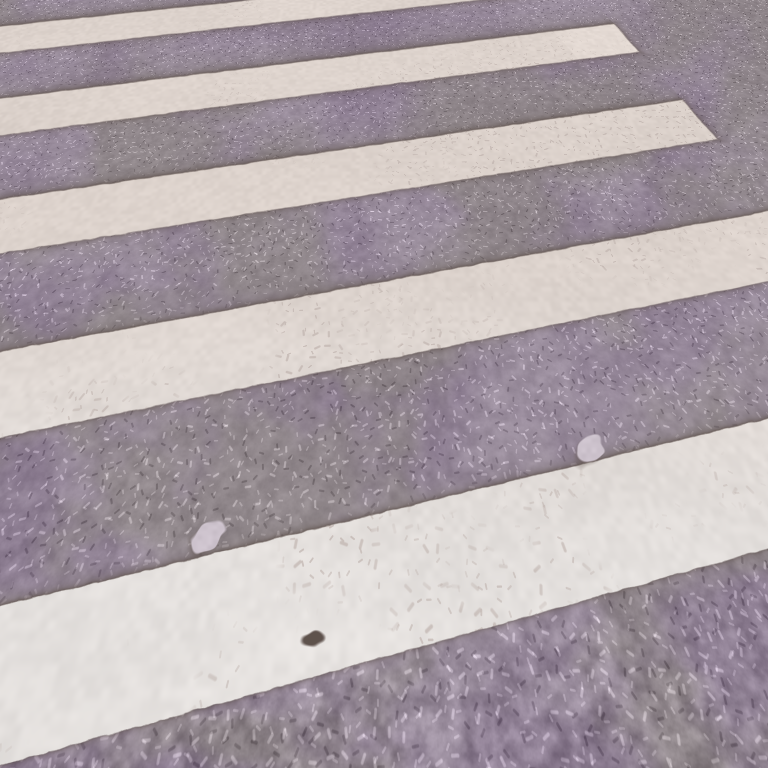
A WebGL 2 fragment shader for this pattern:

```glsl
#version 300 es
precision highp float;
// Pedestrian crossing seen in perspective: five pale painted bars on violet asphalt.
// A projective formula turns the canvas into bar rows; value noise and small
// random dashes supply the grain, worn paint and ragged bar edges.
uniform vec2 u_resolution;
out vec4 outColor;

const float HORIZON = 1.526;     // height of the vanishing line
const float ROW_OFFSET = 2.97;   // row number at the near bar's top edge
const float HALF_BAR = 0.2025;   // half bar width, in row units

const vec3 ASPHALT = vec3(0.55, 0.49, 0.57);
const vec3 ASPHALT_LIGHT = vec3(0.61, 0.56, 0.62);
const vec3 ASPHALT_GREY = vec3(0.56, 0.53, 0.53);
const vec3 GRIME = vec3(0.37, 0.32, 0.30);
const vec3 PAINT_NEAR = vec3(0.895, 0.880, 0.870);
const vec3 PAINT_FAR = vec3(0.865, 0.825, 0.800);
const vec3 PAINT_WORN = vec3(0.74, 0.69, 0.67);
const vec3 STUD = vec3(0.80, 0.76, 0.80);

float hash(vec2 p) {
  return fract(sin(dot(p, vec2(127.1, 311.7))) * 43758.5453);
}

float noise(vec2 p) {
  vec2 i = floor(p), f = fract(p);
  f = f * f * (3.0 - 2.0 * f);
  return mix(mix(hash(i), hash(i + vec2(1, 0)), f.x),
             mix(hash(i + vec2(0, 1)), hash(i + vec2(1, 1)), f.x), f.y);
}

float fbm(vec2 p) {
  float sum = 0.0, amp = 0.5;
  for (int i = 0; i < 4; i++) {
    sum += amp * noise(p);
    p = p * 2.03 + 17.3;
    amp *= 0.5;
  }
  return sum / 0.9375;
}

vec2 rotate(vec2 p, float a) {
  return vec2(cos(a) * p.x + sin(a) * p.y, cos(a) * p.y - sin(a) * p.x);
}

// One short, randomly turned dash in a share of the cells
float flecks(vec2 p, float share, float seed) {
  vec2 cell = floor(p) + seed;
  vec2 jitter = 0.4 * (vec2(hash(cell), hash(cell + 5.7)) - 0.5);
  vec2 q = rotate(fract(p) - 0.5 - jitter, 6.283 * hash(cell + 9.1));
  q.x -= clamp(q.x, -0.18, 0.18);
  float present = step(hash(cell + 3.3), share);
  return present * (1.0 - smoothstep(0.03, 0.15, length(q)));
}

// Coverage of a tilted ellipse with a slightly uneven outline
float blob(vec2 p, vec2 center, vec2 radii, float angle, float soft) {
  vec2 q = rotate(p - center, angle) / radii;
  float d = (length(q) - 1.0 + 0.4 * (noise(p * 90.0) - 0.5)) * radii.y;
  return 1.0 - smoothstep(-soft, soft, d);
}

vec3 asphalt(vec2 p, vec2 ground, float nearness) {
  float grain = fbm(ground * 95.0) - 0.5;
  vec3 c = mix(ASPHALT, ASPHALT_LIGHT, smoothstep(0.3, 0.75, fbm(p * 9.0 + 4.0)));
  c = mix(c, ASPHALT_GREY, 0.75 * smoothstep(0.45, 0.7, fbm(p * 6.0 + 31.0)));
  c += grain * mix(0.13, 0.30, nearness);
  c += 0.15 * flecks(ground * 75.0, 0.32 + 0.25 * nearness, 2.0);
  c += 0.11 * flecks(rotate(ground, 0.6) * 105.0, 0.4, 41.0);
  return c - 0.11 * flecks(rotate(ground, 1.1) * 85.0, 0.4, 83.0);
}

vec3 paint(vec2 p, vec2 ground) {
  vec3 c = mix(PAINT_NEAR, PAINT_FAR, smoothstep(0.2, 0.75, p.y));
  c += 0.045 * (fbm(p * vec2(5.0, 11.0)) - 0.5) + 0.04 * (noise(ground * 130.0) - 0.5);
  float wear = smoothstep(0.48, 0.72, fbm(p * 7.0 + 12.0));
  float chips = flecks(ground * 60.0, 0.45, 19.0) + flecks(ground * 100.0, 0.3, 57.0);
  return mix(c, PAINT_WORN, min(wear * chips, 1.0) * 0.65);
}

void main() {
  vec2 p = gl_FragCoord.xy / u_resolution;
  float soft = max(0.0014, 0.8 / u_resolution.y);

  // Perspective: depth below the horizon, ground texture, bar row
  float depth = HORIZON - p.y;
  vec2 ground = vec2(p.x - 0.5, 1.0) / depth;
  float scaledRow = (3.906 - 0.725 * p.x) / depth;
  float row = scaledRow - ROW_OFFSET + HALF_BAR;
  float bar = floor(row + 0.5);
  float offset = row - bar;

  // Signed distance inside the bar, cut by the slanted far end
  float side = (HALF_BAR - abs(offset)) * depth / scaledRow;
  float end = 0.74 * (0.7716 + 0.897 * (1.0 - p.y) - p.x);
  float inside = min(side, end) + 0.003 * (fbm(p * 75.0) - 0.5) * depth;

  // Road, with grime collected along the bars
  vec3 color = asphalt(p, ground, smoothstep(0.45, 0.0, p.y));
  float outside = max(-inside, 0.0);
  float upper = step(0.0, offset) * step(0.0, end);
  color = mix(color, ASPHALT_GREY - 0.04, 0.45 * upper * exp(-outside * 65.0));
  color = mix(color, GRIME, mix(0.6, 0.85, upper) * exp(-outside * 260.0));

  // Bars, with a fresher patch at the end of the fourth
  vec3 coat = paint(p, ground);
  float patchEdge = smoothstep(0.066, 0.064, end) * step(2.5, bar) * step(bar, 3.5);
  coat += 0.02 * patchEdge;
  color = mix(color, coat, smoothstep(-soft, soft, inside));

  // Two pale studs by the near bar and one hole in its paint
  for (int i = 0; i < 2; i++) {
    float t = float(i);
    vec2 center = mix(vec2(0.270, 0.301), vec2(0.768, 0.414), t);
    vec2 radii = mix(vec2(0.025, 0.015), vec2(0.020, 0.015), t);
    float shadow = blob(p, center - vec2(0.003, 0.004), radii, 0.7, 0.004);
    color = mix(color, GRIME, 0.45 * shadow);
    color = mix(color, STUD + 0.05 * (noise(p * 150.0) - 0.5), blob(p, center, radii, 0.7, soft));
  }
  color = mix(color, GRIME, blob(p, vec2(0.407, 0.168), vec2(0.015, 0.009), 0.25, 0.002));

  outColor = vec4(clamp(color, 0.0, 1.0), 1.0);
}
```
